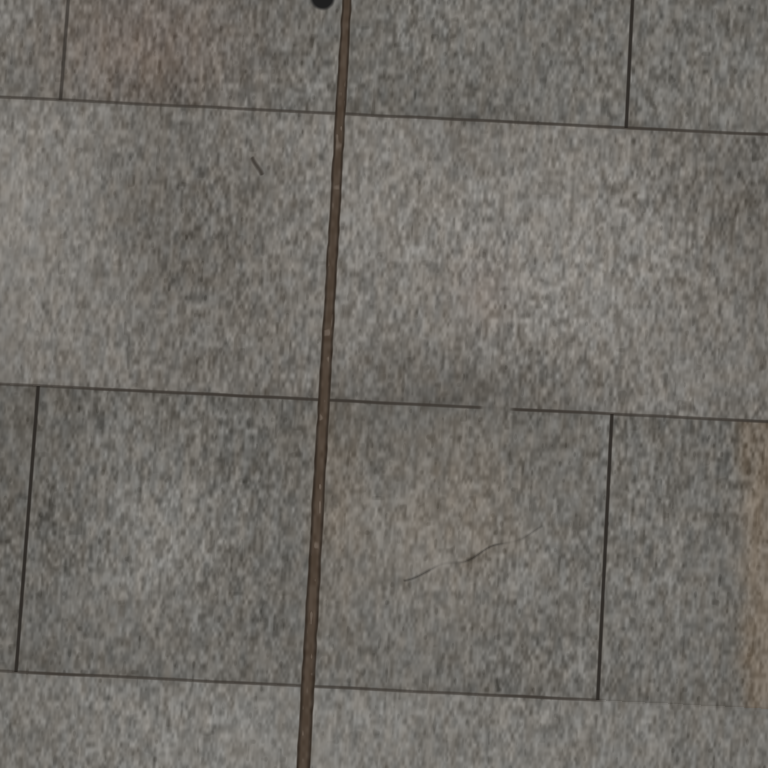
Write a WebGL 1 fragment shader that draws this texture.

```glsl
precision highp float;
// Worn granite paving: tilted square slabs in alternating courses, split by one wide brown joint.

uniform vec2 u_resolution;

#define SLAB 0.3737                     // slab side and course height
#define ORIGIN vec2(0.3945, 0.1263)     // where the wide joint meets y = 0, first bed joint
#define SKEW vec2(0.0573, 0.049)        // lean of upright joints, fall of bed joints
#define BED_HALF 0.0019                 // half widths of the joints
#define UPRIGHT_HALF 0.0022
#define WIDE_HALF 0.0083
#define GRAIN_SCALE vec2(185.0, 98.0)
#define GRAIN_DEPTH 0.225
#define STONE vec3(0.441, 0.431, 0.411)
#define GROUT vec3(0.235, 0.215, 0.195)
#define WIDE_GROUT vec3(0.310, 0.265, 0.225)

float hash(vec2 p) {
    p = fract(p * vec2(0.1031, 0.1137));
    p += dot(p, p.yx + 33.33);
    return fract((p.x + p.y) * p.x * 17.0 + p.y * 43.7);
}

float noise(vec2 p) {
    vec2 i = floor(p), f = fract(p);
    f = f * f * (3.0 - 2.0 * f);
    float low = mix(hash(i), hash(i + vec2(1.0, 0.0)), f.x);
    float high = mix(hash(i + vec2(0.0, 1.0)), hash(i + 1.0), f.x);
    return mix(low, high, f.y);
}

float cloud(vec2 p) {
    return 0.5 * noise(p) + 0.3 * noise(p * 2.1 + 17.0) + 0.2 * noise(p * 4.3 + 41.0);
}

// Soft elliptical patch, 1 at its centre
float patchAt(vec2 p, vec2 centre, vec2 radius) {
    vec2 d = (p - centre) / radius;
    return exp(-dot(d, d));
}

float segmentDistance(vec2 p, vec2 a, vec2 b) {
    vec2 ab = b - a;
    return length(p - a - ab * clamp(dot(p - a, ab) / dot(ab, ab), 0.0, 1.0));
}

// Coverage of a line of the given half width, blurred over about a pixel
float stroke(float d, float halfWidth, float blur) {
    return 1.0 - smoothstep(halfWidth - blur, halfWidth + blur, abs(d));
}

// Broad light, dark and warm weathering over the slabs
vec3 weather(vec2 p, float course, float side) {
    float middle = 1.0 - min(abs(course - 1.0), 1.0);
    float lower = 1.0 - min(abs(course), 1.0);
    float top = step(2.0, course);
    float light = 0.016 * middle + 0.022 * step(course, -1.0) - 0.036 * lower - 0.022 * top;
    light += middle * (0.055 * patchAt(p, vec2(0.73, 0.69), vec2(0.17, 0.13))
        + 0.045 * patchAt(p, vec2(0.02, 0.66), vec2(0.13, 0.20))
        + 0.030 * patchAt(p, vec2(0.50, 0.74), vec2(0.10, 0.12))
        - 0.045 * patchAt(p, vec2(0.26, 0.69), vec2(0.12, 0.14))
        - 0.075 * patchAt(p, vec2(0.95, 0.76), vec2(0.14, 0.10))
        - 0.060 * patchAt(p, vec2(0.58, 0.49), vec2(0.24, 0.05)));
    light += lower * (0.075 * patchAt(p, vec2(0.21, 0.29), vec2(0.09, 0.10))
        + 0.055 * patchAt(p, vec2(0.57, 0.30), vec2(0.15, 0.14))
        + 0.025 * patchAt(p, vec2(0.90, 0.25), vec2(0.08, 0.16)));
    light += 0.09 * (cloud(p * 5.0 + 7.0) - 0.5);

    float warm = lower * (0.60 * patchAt(p, vec2(0.59, 0.33), vec2(0.09, 0.11))
        + 0.65 * patchAt(p, vec2(0.44, 0.34), vec2(0.03, 0.14))
        + 1.1 * smoothstep(0.955, 0.985, p.x + 0.01 * noise(p * 30.0)));
    float red = top * (1.0 - side) * patchAt(p, vec2(0.19, 0.94), vec2(0.13, 0.09))
        + 0.5 * middle * patchAt(p, vec2(0.63, 0.62), vec2(0.04, 0.05));
    return vec3(light) + warm * vec3(0.050, 0.026, 0.004) + red * vec3(0.020, -0.006, -0.016)
        + middle * vec3(0.004, 0.0, -0.002);
}

void main() {
    vec2 p = gl_FragCoord.xy / u_resolution;
    float blur = max(0.9 / min(u_resolution.x, u_resolution.y), 0.0014);

    // Skewed grid: uprights every slab in u, courses in v
    float u = p.x - ORIGIN.x - SKEW.x * p.y;
    float v = p.y - ORIGIN.y + SKEW.y * p.x + 0.0008 * (noise(p * 22.0) - 0.5);
    float side = step(0.0, u);
    float course = floor(v / SLAB);
    float bed = floor(v / SLAB + 0.5);
    float spacing = SLAB * mix(1.026 - 0.055 * p.y, 1.015 - 0.02 * p.y, side);
    float column = floor(u / spacing + 0.5);

    // Granite: weathered tone plus upright grains
    vec2 g = vec2(u, p.y) * GRAIN_SCALE;
    float grain = 0.6 * noise(g + 5.0) + 0.4 * noise(g * 1.7 + 60.0) - 0.5;
    float fleck = smoothstep(0.74, 0.95, noise(g * 0.9 + 130.0));
    vec3 color = STONE + weather(p, course, side);
    color += GRAIN_DEPTH * grain * (0.6 + 0.8 * cloud(p * 7.0)) - 0.045 * fleck;
    color += 0.012 * (noise(g * 0.5 + 90.0) - 0.5) * vec3(1.0, 0.0, -1.0);

    // Bed joints, with a worn gap and a faded end
    float bedDistance = v - bed * SLAB;
    float gap = smoothstep(0.622, 0.632, p.x) * (1.0 - smoothstep(0.662, 0.672, p.x));
    float worn = 1.0 - 0.95 * gap * (1.0 - min(abs(bed - 1.0), 1.0));
    worn *= 1.0 - 0.85 * step(bed, 0.0) * smoothstep(0.775, 0.79, p.x);
    worn *= 0.75 + 0.4 * noise(vec2(p.x * 13.0, bed * 5.0));
    color *= 1.0 - 0.07 * worn * exp(-abs(bedDistance) * 160.0);
    color = mix(color, GROUT, 0.82 * worn * stroke(bedDistance, BED_HALF, blur));

    // Upright joints in every other course
    float upright = (1.0 - mod(course, 2.0)) * step(0.5, abs(column));
    upright *= 1.0 - 0.35 * step(2.0, course) * (1.0 - side);
    float uprightLine = stroke(u - column * spacing, UPRIGHT_HALF, blur);
    color = mix(color, GROUT * 0.72, 0.92 * upright * uprightLine);

    // Crack, small scratch and drain hole
    vec2 bent = p + 0.012 * (vec2(noise(p * 28.0), noise(p * 28.0 + 9.0)) - 0.5);
    float crack = stroke(segmentDistance(bent, vec2(0.53, 0.245), vec2(0.71, 0.312)), 0.0013, 0.0022);
    color *= 1.0 - 0.32 * crack * smoothstep(0.25, 0.6, noise(p * 24.0));
    float scratch = stroke(segmentDistance(bent, vec2(0.331, 0.798), vec2(0.341, 0.775)), 0.0016, blur);
    color = mix(color, GROUT, 0.8 * scratch);
    color = mix(color, vec3(0.12), stroke(length(p - vec2(0.42, 1.003)), 0.015, 0.003));

    // Wide joint: rough sides, dark rims and pale grit
    float wide = WIDE_HALF * mix(1.08, 0.74, p.y) + 0.0012 * (noise(vec2(side * 40.0, p.y * 70.0)) - 0.5);
    float rim = smoothstep(0.35, 0.9, abs(u) / wide);
    float grit = smoothstep(0.76, 0.95, noise(p * vec2(180.0, 90.0) + 31.0));
    vec3 filler = WIDE_GROUT * (1.0 - 0.32 * rim) + 0.10 * grit * (1.0 - rim);
    filler += 0.06 * (noise(p * vec2(210.0, 120.0)) - 0.5);
    color = mix(color, filler, stroke(u, wide, blur));

    gl_FragColor = vec4(clamp(color, 0.0, 1.0), 1.0);
}
```
